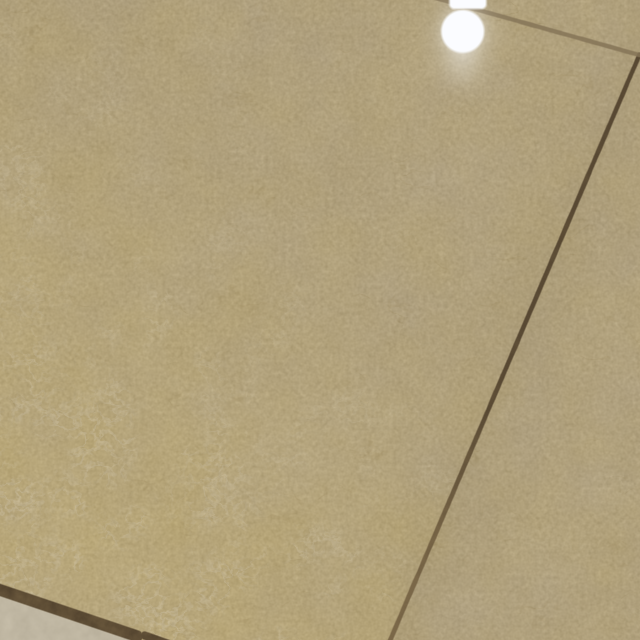
A three.js fragment shader for this texture:

```glsl
// Beige stone floor tiles seen at an angle, with thin dark joints and a lamp reflection.
varying vec2 vUv;

// Stone colours
const vec3 STONE_DARK = vec3(0.655, 0.592, 0.448);
const vec3 STONE_LIGHT = vec3(0.722, 0.662, 0.522);
const vec3 OCHRE_TINT = vec3(0.012, 0.004, -0.038);
const vec3 FLECK = vec3(0.785, 0.740, 0.635);
const vec3 VEIN = vec3(0.570, 0.490, 0.310);

// Joint and border colours
const vec3 JOINT_DARK = vec3(0.315, 0.255, 0.175);
const vec3 JOINT_WORN = vec3(0.460, 0.385, 0.265);
const vec3 JOINT_PALE = vec3(0.520, 0.455, 0.340);
const vec3 BORDER_STONE = vec3(0.750, 0.715, 0.635);
const vec3 LAMP = vec3(0.985, 0.990, 1.0);

// Joint ends and half widths
const vec2 CORNER = vec2(0.999, 0.914);
const vec2 SIDE_END = vec2(0.609, -0.002);
const vec2 TOP_END = vec2(0.670, 1.006);
const vec2 BORDER_START = vec2(-0.02, 0.085);
const vec2 BORDER_END = vec2(0.214, 0.006);
const vec2 STUB_START = vec2(0.226, 0.007);
const vec2 STUB_END = vec2(0.280, -0.012);
const float SIDE_HALF = 0.0036;
const float TOP_HALF = 0.0034;
const float BORDER_HALF = 0.0092;

// Lamp reflection
const vec2 LAMP_POS = vec2(0.723, 0.951);
const float LAMP_RADIUS = 0.0335;
const vec2 LAMP2_POS = vec2(0.731, 1.012);
const vec2 LAMP2_HALF = vec2(0.029, 0.026);

const float EDGE = 0.0016;
const float GRAIN = 0.050;

vec2 hashGradient(vec2 cell) {
  vec3 q = fract(cell.xyx * vec3(0.1031, 0.1030, 0.0973));
  q += dot(q, q.yzx + 33.33);
  return fract((q.xx + q.yz) * q.zy) * 2.0 - 1.0;
}

float gradientNoise(vec2 p) {
  vec2 i = floor(p), f = fract(p);
  vec2 u = f * f * f * (f * (f * 6.0 - 15.0) + 10.0);
  float a = dot(hashGradient(i), f);
  float b = dot(hashGradient(i + vec2(1.0, 0.0)), f - vec2(1.0, 0.0));
  float c = dot(hashGradient(i + vec2(0.0, 1.0)), f - vec2(0.0, 1.0));
  float d = dot(hashGradient(i + 1.0), f - 1.0);
  return mix(mix(a, b, u.x), mix(c, d, u.x), u.y);
}

float fbm(vec2 p) {
  float sum = 0.0, amp = 0.6;
  for (int i = 0; i < 4; i++) {
    sum += amp * gradientNoise(p);
    p = mat2(1.6, 1.2, -1.2, 1.6) * p + 17.3;
    amp *= 0.55;
  }
  return sum;
}

float segmentDistance(vec2 p, vec2 a, vec2 b) {
  vec2 ab = b - a;
  return length(p - a - ab * clamp(dot(p - a, ab) / dot(ab, ab), 0.0, 1.0));
}

float fill(float d) { return 1.0 - smoothstep(-EDGE, EDGE, d); }

float sideOf(vec2 p, vec2 a, vec2 b) {
  vec2 d = normalize(b - a);
  return dot(p - a, vec2(-d.y, d.x));
}

vec3 stone(vec2 p, float lowerLeft) {
  // Broad cloudy tone
  float tone = 0.54 + 0.25 * fbm(p * 5.0 + 3.0) + 0.40 * fbm(p * 24.0);
  tone += 0.22 * lowerLeft - 0.10 * smoothstep(0.5, 1.0, p.y) * (1.0 - p.x);
  vec3 col = mix(STONE_DARK, STONE_LIGHT, clamp(tone, 0.0, 1.2));
  col += OCHRE_TINT * (lowerLeft * 0.8 + 0.9 * fbm(p * 9.0 + 41.0));

  // Pale flecks and ochre veins gathered in patches
  vec2 warped = p + 0.016 * vec2(fbm(p * 22.0 + 5.0), fbm(p * 22.0 + 29.0));
  float patchy = smoothstep(0.0, 0.35, fbm(p * 10.0 + 11.0) + 0.16 * lowerLeft);
  float ridge = 1.0 - smoothstep(0.0, 0.13, abs(fbm(warped * vec2(34.0, 44.0))));
  col = mix(col, FLECK, 0.42 * ridge * patchy * (0.3 + 0.7 * lowerLeft));
  float vein = 1.0 - smoothstep(0.0, 0.05, abs(fbm(warped * vec2(9.0, 17.0) + 61.0)));
  col = mix(col, VEIN, 0.16 * vein * smoothstep(0.02, 0.3, fbm(p * 12.0 + 83.0)));

  // Fine grain
  return col + GRAIN * (gradientNoise(p * 150.0) + 0.6 * gradientNoise(p * 260.0 + 7.0));
}

void main() {
  vec2 p = vUv;
  float sideGap = sideOf(p, CORNER, SIDE_END);
  float nextTile = smoothstep(-EDGE, EDGE, sideGap);
  float lowerLeft = smoothstep(1.25, 0.25, p.x + p.y) * (1.0 - nextTile);
  vec3 col = stone(p + nextTile * vec2(4.3, 0.0) * 0.0, lowerLeft);
  col -= 0.018 * exp(-abs(sideGap) * 22.0);

  // Side and top joints, with uneven wear
  float wear = fbm(p * 40.0 + 9.0);
  float worn = clamp(smoothstep(0.45, 0.05, p.y) + 0.5 * wear, 0.0, 1.0);
  float sideJoint = segmentDistance(p, CORNER, SIDE_END) - SIDE_HALF * (1.0 + 0.3 * wear);
  col = mix(col, mix(JOINT_DARK, JOINT_WORN, worn), 0.92 * fill(sideJoint));
  float topJoint = segmentDistance(p, TOP_END, CORNER) - TOP_HALF * (1.0 + 0.3 * wear);
  col = mix(col, JOINT_PALE, 0.85 * fill(topJoint));

  // Pale border stone beyond the thick lower joint
  float beyond = max(sideOf(p, BORDER_START, BORDER_END), p.x - BORDER_END.x);
  col = mix(col, BORDER_STONE + 0.06 * wear, fill(beyond));
  float border = segmentDistance(p, BORDER_START, BORDER_END) - BORDER_HALF;
  border = min(border, segmentDistance(p, STUB_START, STUB_END) - 0.7 * BORDER_HALF);
  col = mix(col, mix(JOINT_DARK, JOINT_WORN, 0.35 + 0.8 * wear), fill(border));

  // Lamp reflection with a soft halo trailing below
  vec2 toLamp = p - LAMP_POS;
  float halo = 0.30 * exp(-max(length(toLamp) - LAMP_RADIUS, 0.0) * 75.0);
  halo += 0.24 * exp(-dot(toLamp + vec2(0.0, 0.05), toLamp + vec2(0.0, 0.05)) * 900.0);
  col = mix(col, LAMP, halo);
  vec2 box = abs(p - LAMP2_POS) - LAMP2_HALF + 0.008;
  float lamp = min(length(toLamp) - LAMP_RADIUS, length(max(box, 0.0)) - 0.008);
  col = mix(col, LAMP, 1.0 - smoothstep(-0.003, 0.003, lamp));

  gl_FragColor = vec4(col, 1.0);
}
```
